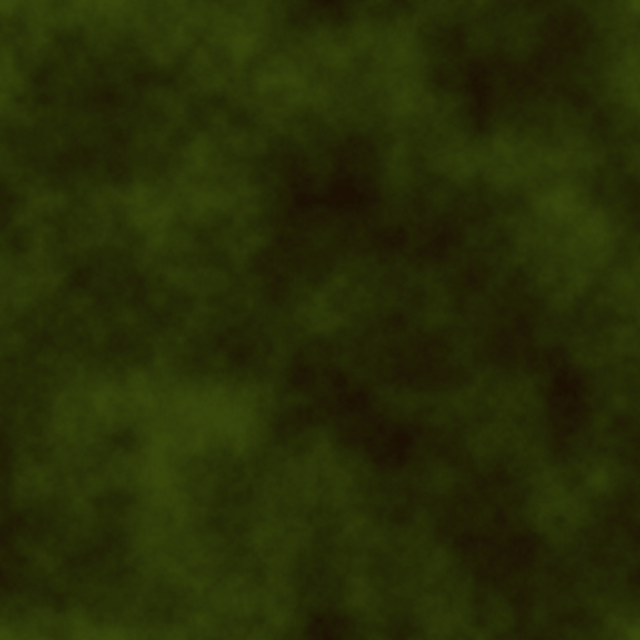
Reproduce this texture procedurally as a WebGL 1 fragment shader.

```glsl
precision highp float;
// Dark mossy green clouds with soft brownish hollows, tiling on all sides.
// Wrapping value noise is summed over octaves, each doubling the number of
// cells, and the sum is mapped to a three-colour ramp.

uniform vec2 u_resolution;

const float BASE_CELLS = 8.0;   // cells across the tile in the first octave
const int   OCTAVES = 6;
const float GAIN = 0.62;        // strength of each octave against the last
const float SEED = 3.7;
const float RAMP_LOW = 0.165;   // noise level of the hollow colour
const float RAMP_MID = 0.475;
const float RAMP_HIGH = 0.785;  // noise level of the highlight colour

const vec3 HOLLOW_BROWN = vec3(0.108, 0.065, 0.012);
const vec3 MOSS_GREEN   = vec3(0.143, 0.170, 0.020);
const vec3 LIGHT_GREEN  = vec3(0.210, 0.270, 0.040);

float hash(vec2 p, float seed) {
  return fract(sin(dot(p, vec2(12.9898, 78.233)) + seed) * 43758.5453);
}

// Value noise whose lattice repeats after a whole number of cells
float wrappedNoise(vec2 p, float cells, float seed) {
  vec2 cell = floor(p);
  vec2 f = p - cell;
  vec2 blend = f * f * (3.0 - 2.0 * f);
  vec2 lo = mod(cell, cells);
  vec2 hi = mod(cell + 1.0, cells);
  float bottom = mix(hash(lo, seed), hash(vec2(hi.x, lo.y), seed), blend.x);
  float top = mix(hash(vec2(lo.x, hi.y), seed), hash(hi, seed), blend.x);
  return mix(bottom, top, blend.y);
}

// Sum of octaves, normalised to 0..1
float cloud(vec2 uv) {
  float sum = 0.0;
  float total = 0.0;
  float weight = 1.0;
  float cells = BASE_CELLS;
  for (int i = 0; i < OCTAVES; i++) {
    sum += weight * wrappedNoise(uv * cells, cells, SEED + float(i) * 1.93);
    total += weight;
    weight *= GAIN;
    cells *= 2.0;
  }
  return sum / total;
}

void main() {
  vec2 uv = gl_FragCoord.xy / u_resolution;
  float level = cloud(uv);

  // Colour ramp from hollow through moss to highlight
  float rise = clamp((level - RAMP_LOW) / (RAMP_MID - RAMP_LOW), 0.0, 1.0);
  float glow = clamp((level - RAMP_MID) / (RAMP_HIGH - RAMP_MID), 0.0, 1.0);
  vec3 color = mix(HOLLOW_BROWN, MOSS_GREEN, rise);
  color = mix(color, LIGHT_GREEN, glow);

  gl_FragColor = vec4(color, 1.0);
}
```
